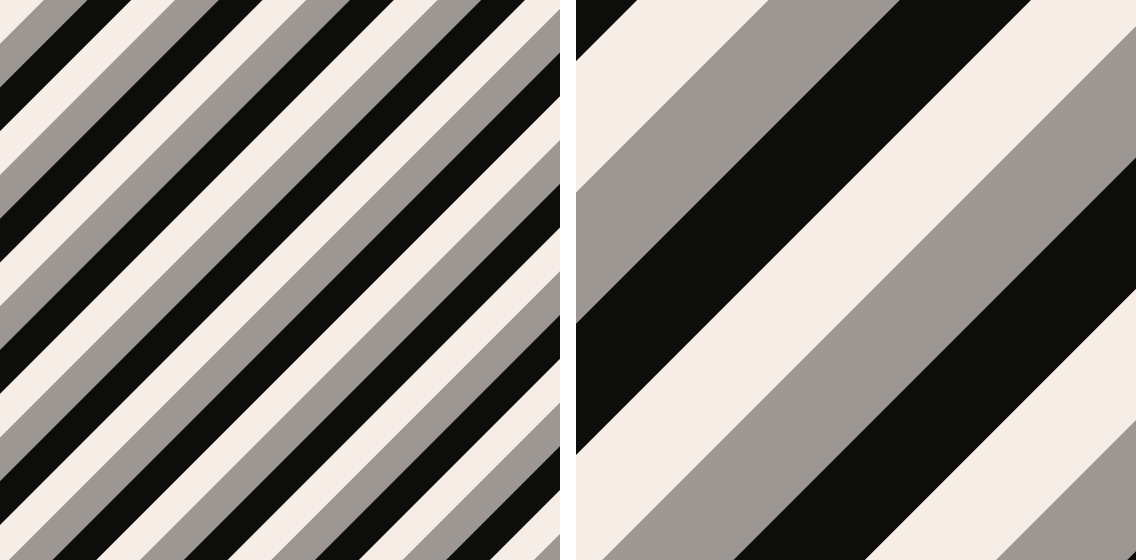
Left, the full canvas; right, a detail of the centre.
A Shadertoy shader for this pattern:

```glsl
const vec3 CREAM = vec3(0.97, 0.93, 0.906);
const vec3 GREY  = vec3(0.612, 0.592, 0.573);
const vec3 BLACK = vec3(0.05, 0.055, 0.045);

// Stripe periods along one canvas side
const float REPEATS = 64.0 / 15.0;

// Antialiased coverage of one third of the period, centred on 'center'
float bandCoverage(float phase, float center, float blur) {
    float dist = abs(fract(phase - center + 0.5) - 0.5) - 1.0 / 6.0;
    return clamp(0.5 - dist / blur, 0.0, 1.0);
}

// Three equal bands per period; their coverages sum to one
vec3 stripeColor(float phase, float blur) {
    return CREAM * bandCoverage(phase, 1.0 / 6.0, blur)
         + GREY  * bandCoverage(phase, 0.5, blur)
         + BLACK * bandCoverage(phase, 5.0 / 6.0, blur);
}

void mainImage(out vec4 fragColor, in vec2 fragCoord) {
    vec2 uv = fragCoord / iResolution.y;

    // Diagonal phase, starting at the top left corner
    float phase = (uv.x + 1.0 - uv.y) * REPEATS;

    // One pixel measured across the diagonal
    float blur = REPEATS * sqrt(2.0) / iResolution.y;

    fragColor = vec4(stripeColor(phase, blur), 1.0);
}
```
